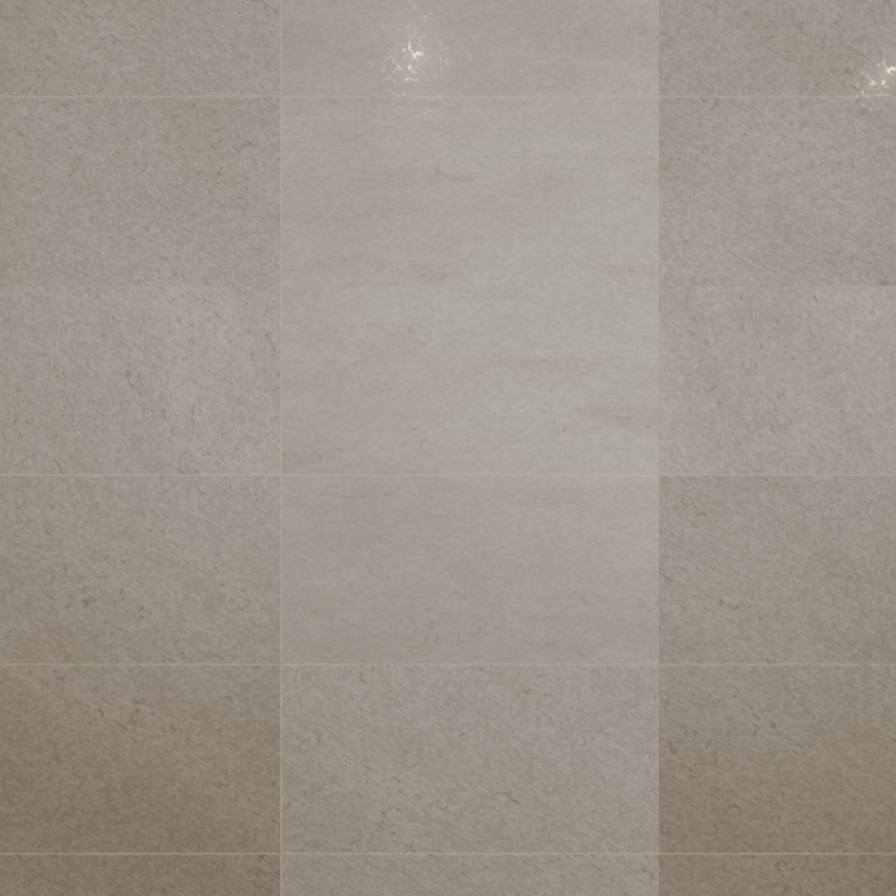
A Shadertoy shader for this texture:

```glsl
// Wall of large beige stone tiles with faint joints, soft veining, grain and glossy glints.

#define TILE_SIZE vec2(0.4219, 0.2113)
#define TILE_ORIGIN vec2(0.3138, 0.0472)
#define JOINT_HALF_WIDTH 0.0011
#define JOINT_STRENGTH 0.34
#define VEIN_AMOUNT 0.36
#define GRAIN_AMOUNT 0.085
#define PIT_AMOUNT 0.06
#define STONE_DARK vec3(0.515, 0.460, 0.400)
#define STONE_LIGHT vec3(0.680, 0.660, 0.636)
#define STAIN_COLOR vec3(0.585, 0.545, 0.470)
#define JOINT_COLOR vec3(0.740, 0.710, 0.650)
#define GLINT_COLOR vec3(0.900, 0.870, 0.820)

float hash(vec2 p) {
    vec3 q = fract(p.xyx * 0.1031);
    q += dot(q, q.yzx + 33.33);
    return fract((q.x + q.y) * q.z);
}

float noise(vec2 p) {
    vec2 i = floor(p), f = fract(p);
    f = f * f * (3.0 - 2.0 * f);
    vec2 e = vec2(0.0, 1.0);
    return mix(mix(hash(i), hash(i + e.yx), f.x),
               mix(hash(i + e.xy), hash(i + e.yy), f.x), f.y);
}

float fbm(vec2 p) {
    float sum = 0.0, amp = 0.533;
    for (int i = 0; i < 4; i++) {
        sum += amp * noise(p);
        p = p * 2.03 + 17.3;
        amp *= 0.5;
    }
    return sum;
}

vec2 rotate(vec2 p, float a) {
    float c = cos(a), s = sin(a);
    return vec2(c * p.x + s * p.y, c * p.y - s * p.x);
}

// Vein direction: flat in the middle column, slanted in the outer ones.
float veinAngle(float middle, float row) {
    float flatAngle = row < 0.5 ? -0.65 : -0.04;
    float slantAngle = row == 2.0 ? -1.1 : -0.6;
    return mix(slantAngle, flatAngle, middle);
}

// Room light and per-tile tone, from 0 (dark) to 1 (light).
float tone(vec2 uv, float middle, float row) {
    float t = 0.26 + 0.54 * smoothstep(-0.05, 0.62, uv.y);
    t -= 0.12 * smoothstep(0.7, 1.0, uv.y);
    t -= 0.60 * (uv.x - 0.62) * (uv.x - 0.62);
    t -= 0.16 * smoothstep(0.3, 0.0, uv.y) * (1.0 - middle);
    t += 0.17 * middle + 0.09 * (1.0 - middle) * float(row == 2.0);
    return t + middle * 0.3 * (uv.x - 0.52);
}

// Soft coverage of a joint line at distance d.
float joint(float d) {
    float soft = max(0.0012, 1.0 / iResolution.y);
    return 1.0 - smoothstep(JOINT_HALF_WIDTH - 0.5 * soft, JOINT_HALF_WIDTH + soft, abs(d));
}

// Sparkling reflection of a lamp on the uneven glaze.
float glint(vec2 p, vec2 size, float angle) {
    vec2 q = rotate(p, angle) / size;
    float glow = exp(-dot(q, q));
    float core = exp(-7.0 * dot(q, q));
    float ripple = noise(p * vec2(170.0, 200.0) + 70.0) * 0.6
                 + noise(p * 340.0 + 90.0) * 0.4;
    return 0.12 * glow + 0.10 * core + 0.5 * glow * smoothstep(0.55, 0.95, ripple)
         + 0.5 * core * smoothstep(0.4, 0.85, ripple);
}

void mainImage(out vec4 fragColor, in vec2 fragCoord) {
    vec2 uv = fragCoord / iResolution.xy;

    // Tile layout
    vec2 grid = (uv - TILE_ORIGIN) / TILE_SIZE;
    vec2 tile = floor(grid);
    float middle = float(tile.x == 0.0);
    vec2 seed = 40.0 * vec2(hash(tile + 5.0), hash(tile + 23.0));

    // Streaks, clouds and fine grain, each tile cut from its own slab
    vec2 slab = rotate(uv, veinAngle(middle, tile.y));
    float streak = fbm(slab * vec2(8.0, 36.0) + seed) - 0.5;
    float cloud = fbm(slab * vec2(5.0, 11.0) + seed.yx + 9.0) - 0.5;
    float grain = 0.5 * noise(slab * vec2(190.0, 250.0) + seed)
                + 0.5 * noise(slab * vec2(340.0, 400.0) + seed) - 0.5;
    float roughness = mix(1.0, 0.55, middle * step(0.5, tile.y));
    float t = tone(uv, middle, tile.y) + VEIN_AMOUNT * 0.5 * (streak + cloud);
    vec3 color = mix(STONE_DARK, STONE_LIGHT, clamp(t, 0.0, 1.0));
    color += GRAIN_AMOUNT * roughness * grain;

    // Warm stains along the veins and small dark pits
    float stain = smoothstep(0.0, 0.35, streak - 0.4 * cloud);
    color = mix(color, STAIN_COLOR, 0.28 * stain * smoothstep(0.2, 0.7, t));
    float pits = smoothstep(0.72, 0.95, noise(slab * vec2(170.0, 230.0) + seed + 30.0));
    color -= PIT_AMOUNT * pits * roughness * smoothstep(-0.1, 0.25, streak);

    // Joints: some edges are butted tight and show only the change of tone
    vec2 edge = floor(grid + 0.5);
    vec2 d = (grid - edge) * TILE_SIZE;
    float across = joint(d.y) * float(edge.y != 3.0) * mix(0.5, 1.0, noise(uv * 14.0));
    float down = joint(d.x) * float(edge.x == 0.0) * mix(0.6, 1.0, noise(uv * 11.0 + 5.0));
    color = mix(color, JOINT_COLOR, JOINT_STRENGTH * max(across, down));

    // Lamp reflections
    float shine = glint(uv - vec2(0.463, 0.935), vec2(0.034, 0.062), 0.0)
                + glint(uv - vec2(0.992, 0.918), vec2(0.058, 0.026), 0.75);
    color = mix(color, GLINT_COLOR, clamp(shine, 0.0, 1.0));

    fragColor = vec4(color, 1.0);
}
```
